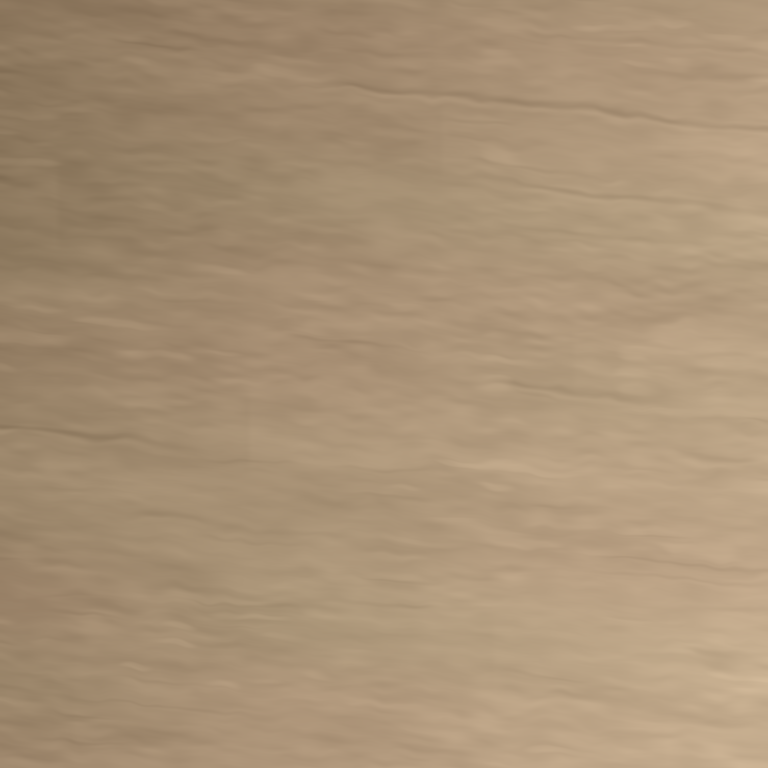
Give the GLSL for this texture, as a Shadertoy shader.

```glsl
float hash(vec2 p) {
    return fract(sin(dot(p, vec2(127.1, 311.7))) * 43758.5453);
}

// Smooth value noise, 0 to 1
float noise(vec2 p) {
    vec2 cell = floor(p), f = fract(p);
    f = f * f * (3.0 - 2.0 * f);
    return mix(mix(hash(cell), hash(cell + vec2(1, 0)), f.x),
               mix(hash(cell + vec2(0, 1)), hash(cell + vec2(1, 1)), f.x), f.y);
}

// Layers of noise stretched along the grain, centred on zero
float grain(vec2 p) {
    float sum = 0.0, weight = 0.5;
    for (int i = 0; i < 4; i++) {
        sum += weight * (noise(p) - 0.5);
        p = p * vec2(2.1, 2.0) + vec2(17.3, 9.1);
        weight *= 0.6;
    }
    return sum;
}

// Thin broken lines along the grain
float pores(vec2 p) {
    float line = 1.0 - smoothstep(0.0, 0.12, abs(noise(p * vec2(1.4, 19.0)) - 0.5));
    float gaps = smoothstep(0.45, 0.8, noise(p * vec2(4.0, 24.0) + 41.0));
    return line * gaps;
}

// Faint tone of separate staves with staggered ends
float staves(vec2 p) {
    float row = floor(p.y * 7.5);
    float along = p.x * 1.3 + hash(vec2(row, 5.0));
    float id = floor(along);
    float blend = smoothstep(0.985, 1.0, fract(along));
    float tone = mix(hash(vec2(id, row)), hash(vec2(id + 1.0, row)), blend);
    float edge = fract(p.y * 7.5);
    return (tone - 0.5) * smoothstep(0.0, 0.3, edge) * smoothstep(1.0, 0.7, edge);
}

void mainImage(out vec4 fragColor, in vec2 fragCoord) {
    vec2 uv = fragCoord / iResolution.xy;

    // Grain falls gently to the right and wavers at several scales
    vec2 p = vec2(uv.x, uv.y + 0.085 * uv.x);
    p.y += 0.014 * (noise(uv * vec2(2.5, 3.0)) - 0.5);
    p.y += 0.008 * (noise(uv * vec2(18.0, 26.0)) - 0.5);
    p.y += 0.005 * (noise(uv * vec2(48.0, 60.0) + 31.0) - 0.5);

    // Light spreads from the lower right
    float tone = 0.12 + 1.8 * (uv.x - 0.5) - 1.05 * (uv.y - 0.5);
    tone -= 0.35 * smoothstep(0.5, 0.0, distance(uv, vec2(0.0, 0.88)));

    // Broad bands, fine fibres, short ripples and stave tones
    tone += 1.0 * grain(p * vec2(1.8, 13.0));
    tone += 0.62 * grain(p * vec2(9.0, 55.0) + 23.0);
    float rough = 0.2 + 0.5 * noise(p * vec2(4.0, 14.0) + 63.0);
    tone += rough * (noise(p * vec2(30.0, 115.0) + 7.0) - 0.5);
    tone += 0.28 * staves(p);

    // Dark pores with a paler rim below, and short pale flecks
    tone -= 0.6 * pores(p + 3.0);
    tone += 0.25 * pores(p + vec2(3.0, 3.007));
    tone -= 0.32 * pores(p * vec2(2.4, 1.9) + 11.0);
    float fleck = smoothstep(0.62, 0.95, noise(p * vec2(17.0, 85.0) + 57.0));
    tone += 0.42 * fleck * smoothstep(0.45, 0.75, noise(p * vec2(3.0, 14.0) + 8.0));

    // Beige wood drifting between rosy and olive
    vec3 wood = vec3(0.66, 0.57, 0.46) + vec3(0.074, 0.070, 0.064) * tone;
    float tint = noise(p * vec2(2.5, 9.0) + 71.0) - 0.5;
    wood += tint * vec3(0.009, -0.005, 0.002);
    fragColor = vec4(wood, 1.0);
}
```
